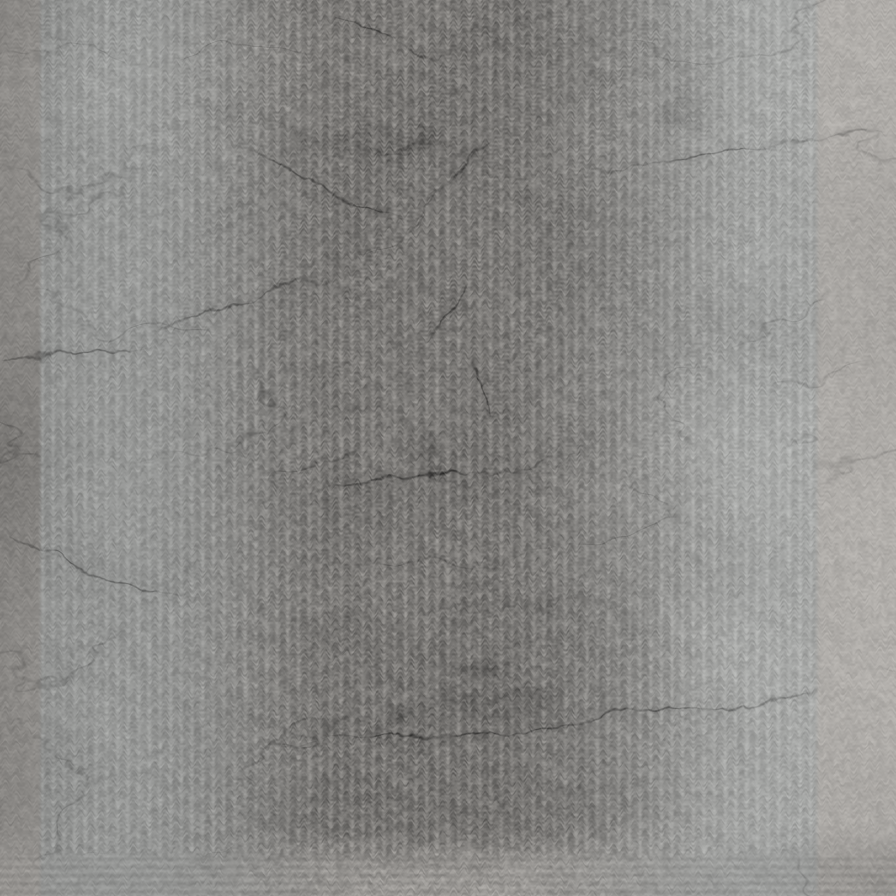
Give the GLSL for this texture, as a Shadertoy shader.

```glsl
// Worn grey ribbed plaster panel with a dark central band, plain borders and fine cracks.
#define RIB_COUNT 84.0
#define RIB_DEPTH 0.034
#define PANEL_LEFT 0.045
#define PANEL_RIGHT 0.912
#define PANEL_BOTTOM 0.045
#define GRAIN 0.17
#define CRACK_WIDTH 0.0012
#define CRACK_DARK 0.15
#define STAIN_DARK 0.075
#define CRACK_COUNT 12
#define STAIN_COUNT 8

const float TAU = 6.28318;

// Crack ends as (start, end)
const vec4 CRACKS[CRACK_COUNT] = vec4[](
    vec4(0.28, 0.83, 0.455, 0.752), vec4(0.455, 0.752, 0.55, 0.845),
    vec4(0.35, 0.452, 0.65, 0.487), vec4(0.01, 0.393, 0.21, 0.33),
    vec4(0.32, 0.172, 0.57, 0.186), vec4(0.57, 0.186, 0.92, 0.229),
    vec4(0.0, 0.599, 0.16, 0.609), vec4(0.18, 0.635, 0.36, 0.69),
    vec4(0.522, 0.61, 0.545, 0.535), vec4(0.375, 0.98, 0.51, 0.922),
    vec4(0.65, 0.81, 0.99, 0.855), vec4(0.48, 0.62, 0.53, 0.69));

// Stain centres and radii
const vec3 STAINS[STAIN_COUNT] = vec3[](
    vec3(0.48, 0.88, 0.09), vec3(0.33, 0.875, 0.07), vec3(0.53, 0.495, 0.075),
    vec3(0.57, 0.25, 0.08), vec3(0.71, 0.87, 0.08), vec3(0.61, 0.31, 0.06),
    vec3(0.42, 0.18, 0.08), vec3(0.44, 0.77, 0.06));

float hash(vec2 p) {
    return fract(sin(dot(p, vec2(127.1, 311.7))) * 43758.5453);
}

float noise(vec2 p) {
    vec2 i = floor(p), f = fract(p);
    f = f * f * (3.0 - 2.0 * f);
    return mix(mix(hash(i), hash(i + vec2(1, 0)), f.x),
               mix(hash(i + vec2(0, 1)), hash(i + vec2(1, 1)), f.x), f.y);
}

float fbm(vec2 p) {
    float sum = 0.0, amp = 0.5;
    for (int i = 0; i < 5; i++) {
        sum += amp * noise(p);
        p = mat2(1.6, 1.2, -1.2, 1.6) * p + 7.3;
        amp *= 0.5;
    }
    return sum / 0.97;
}

// Dark line along a segment, thinning toward both ends
float crack(vec2 p, vec4 s) {
    vec2 d = s.zw - s.xy;
    float t = clamp(dot(p - s.xy, d) / dot(d, d), 0.0, 1.0);
    float dist = length(p - s.xy - d * t);
    float taper = 0.35 + 0.65 * sqrt(4.0 * t * (1.0 - t));
    return taper * (smoothstep(2.0 * CRACK_WIDTH, 0.0, dist) + 0.16 * exp(-dist / 0.005));
}

void mainImage(out vec4 fragColor, in vec2 fragCoord) {
    vec2 uv = fragCoord / iResolution.xy;
    float cloud = fbm(uv * vec2(6.0, 8.0) + 3.0);
    float x = uv.x + 0.035 * (cloud - 0.5);

    // Panel masks
    float inLeft = smoothstep(PANEL_LEFT - 0.003, PANEL_LEFT + 0.003, uv.x);
    float inRight = smoothstep(PANEL_RIGHT + 0.004, PANEL_RIGHT - 0.004, uv.x);
    float above = smoothstep(PANEL_BOTTOM - 0.004, PANEL_BOTTOM + 0.004, uv.y);
    float panel = inLeft * inRight * above;

    // Broad light and dark bands
    float dusk = smoothstep(0.14, 0.40, x) * (1.0 - smoothstep(0.54, 0.87, x));
    float tone = 0.572 + 0.03 * smoothstep(0.04, 0.13, x) + 0.045 * smoothstep(0.6, 0.9, x);
    tone -= 0.135 * dusk;
    float edgeTone = 0.545 - 0.055 * exp(-pow((uv.y - 0.5) / 0.17, 2.0)) + 0.5 * (uv.x - 0.02);
    tone = mix(edgeTone, tone, inLeft);
    tone = mix(0.662, tone, inRight);
    tone = mix(0.575 + 0.02 * uv.x, tone, smoothstep(0.02, 0.085, uv.y));
    tone += 0.07 * (cloud - 0.5);

    // Ribs: vertical on the panel, horizontal along the foot
    float wobble = 0.12 * (noise(uv * vec2(RIB_COUNT, 190.0)) - 0.5);
    float rib = cos(TAU * (uv.x * RIB_COUNT + wobble));
    float ribShade = rib + 0.3 * cos(2.0 * TAU * uv.x * RIB_COUNT);
    tone += RIB_DEPTH * panel * ribShade * (0.65 + 0.35 * dusk);
    tone += 0.022 * (1.0 - above) * cos(TAU * uv.y * 1.3 * RIB_COUNT);

    // Short horizontal fibres and fine speckle
    float fibre = noise(uv * vec2(150.0, 390.0) + vec2(0.0, 1.2 * rib)) - 0.5;
    float speck = noise(uv * vec2(340.0, 430.0) + 19.0) - 0.5;
    float rough = 0.55 + 0.2 * panel + 0.35 * dusk;
    tone += GRAIN * rough * (0.65 * fibre + 0.55 * speck);

    // Blotchy stains
    float blotch = smoothstep(0.46, 0.68, fbm(uv * vec2(17.0, 24.0) + 11.0));
    float stain = 0.22 * dusk;
    for (int i = 0; i < STAIN_COUNT; i++) {
        vec2 d = (uv - STAINS[i].xy) * vec2(0.8, 1.5) / STAINS[i].z;
        stain += exp(-2.0 * dot(d, d));
    }
    tone -= STAIN_DARK * blotch * min(stain, 1.0);

    // Long cracks and faint veins
    vec2 bend = vec2(fbm(uv * 19.0), fbm(uv * 19.0 + 41.0)) - 0.5;
    float cracks = 0.0;
    for (int i = 0; i < CRACK_COUNT; i++) {
        cracks = max(cracks, crack(uv + 0.035 * bend, CRACKS[i]));
    }
    cracks *= 0.4 + 0.6 * smoothstep(0.25, 0.6, noise(uv * 38.0));
    float vein = smoothstep(0.013, 0.0, abs(fbm(uv * vec2(5.0, 9.0) + 27.0) - 0.5));
    vein *= smoothstep(0.5, 0.75, noise(uv * 11.0 + 5.0));
    tone -= CRACK_DARK * max(cracks, 0.45 * vein);

    // Warm grey in the dark band and on the bare edges, cooler between
    float warm = max(dusk, 1.0 - inLeft * inRight);
    vec3 tint = mix(vec3(0.996, 1.004, 0.995), vec3(1.016, 1.0, 0.978), warm);
    fragColor = vec4(clamp(tone * tint, 0.0, 1.0), 1.0);
}
```
